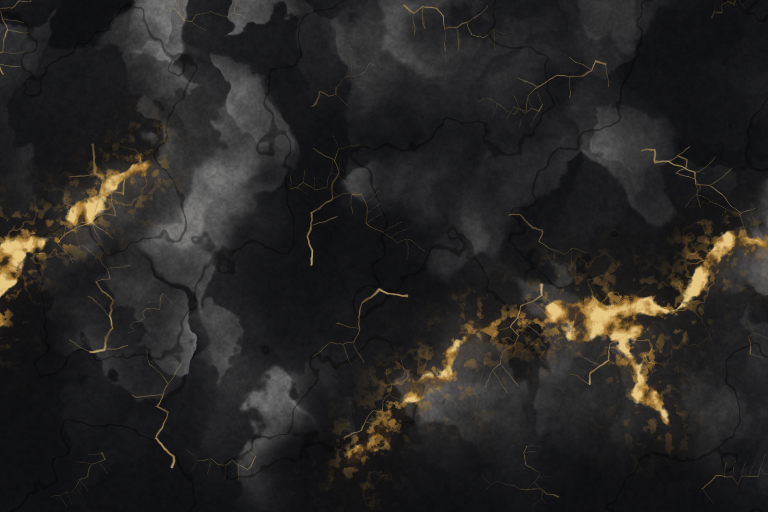
Give the GLSL for this texture, as a Shadertoy shader.

```glsl
// Black marble with torn slate washes, gold rivers and lightning-like cracks.
// Washes are soft-edged warped Voronoi cells; rivers are roughened tapering
// paths with crust and dust; cracks are random walks with side twigs.

const vec3 INK    = vec3(0.050, 0.052, 0.060);
const vec3 SLATE  = vec3(0.440, 0.437, 0.435);
const vec3 BRONZE = vec3(0.30, 0.20, 0.09);
const vec3 GOLD   = vec3(0.66, 0.49, 0.22);
const vec3 PALE   = vec3(0.90, 0.78, 0.51);
const vec2 WASH_SCALE = vec2(4.6, 3.4);
const ivec2 CRACK_GRID = ivec2(7, 4);
const int CRACK_STEPS = 11;
const float CRACK_STEP = 0.019;
const float HALO = 0.032;
const float GRAIN = 0.16;

// River knots: position and half width; a negative width starts a new path
const int KNOTS = 14;
const vec3 RIVER[KNOTS] = vec3[KNOTS](
    vec3(0.71, 0.11, -0.010), vec3(0.86, 0.24, 0.020), vec3(0.94, 0.34, 0.014),
    vec3(1.04, 0.36, 0.006), vec3(1.18, 0.38, 0.042), vec3(1.31, 0.37, 0.018),
    vec3(1.43, 0.52, 0.018), vec3(1.53, 0.51, 0.026),
    vec3(1.21, 0.38, -0.032), vec3(1.28, 0.18, 0.008),
    vec3(-0.02, 0.40, -0.050), vec3(0.05, 0.54, 0.024),
    vec3(0.16, 0.56, 0.011), vec3(0.25, 0.66, 0.016));

float hash(vec2 p) {
    vec3 q = fract(p.xyx * 0.1031);
    q += dot(q, q.yzx + 33.33);
    return fract((q.x + q.y) * q.z);
}
vec2 hash2(vec2 p) { return vec2(hash(p), hash(p + 17.3)); }
vec2 heading(float a) { return vec2(cos(a), sin(a)); }

float noise(vec2 p) {
    vec2 i = floor(p), f = fract(p);
    f = f * f * (3.0 - 2.0 * f);
    return mix(mix(hash(i), hash(i + vec2(1, 0)), f.x),
               mix(hash(i + vec2(0, 1)), hash(i + vec2(1, 1)), f.x), f.y);
}
float fbm(vec2 p) {
    float sum = 0.0, amp = 0.516;
    for (int i = 0; i < 5; i++) {
        sum += amp * noise(p);
        p = mat2(1.6, 1.2, -1.2, 1.6) * p + 7.1;
        amp *= 0.5;
    }
    return sum;
}
vec2 warp(vec2 p) { return vec2(fbm(p), fbm(p + 41.7)) - 0.5; }

// Distance to a segment and the position along it
vec2 segment(vec2 p, vec2 a, vec2 b) {
    float t = clamp(dot(p - a, b - a) / dot(b - a, b - a), 0.0, 1.0);
    return vec2(distance(p, mix(a, b, t)), t);
}
float line(float d, float halfWidth) {
    float soft = 0.8 / iResolution.y;
    return 1.0 - smoothstep(halfWidth - soft, halfWidth + soft, d);
}

// Angular patches, each with its own tone, gradient and edge sharpness
float washes(vec2 q, float sharpness) {
    float sum = 0.0, total = 0.0;
    for (int k = 0; k < 9; k++) {
        vec2 cell = floor(q) + vec2(k % 3 - 1, k / 3 - 1);
        vec2 r = cell + hash2(cell) - q;
        float tone = pow(hash(cell + 5.2), 2.0);
        tone *= clamp(0.7 + 0.9 * dot(r, heading(6.283 * hash(cell + 8.6))), 0.1, 1.4);
        float weight = exp(-sharpness * length(r));
        sum += weight * tone;
        total += weight;
    }
    return sum / total;
}

float cracks(vec2 p, float aspect) {
    float gold = 0.0;
    for (int i = 0; i < CRACK_GRID.x * CRACK_GRID.y; i++) {
        vec2 id = vec2(i % CRACK_GRID.x, i / CRACK_GRID.x);
        vec2 a = (id + hash2(id + 3.7)) / vec2(CRACK_GRID) * vec2(aspect, 1.0);
        if (distance(p, a) > 0.42) continue;
        float course = 6.283 * hash(id + 11.4), size = hash(id + 23.9);
        float stride = CRACK_STEP * mix(0.55, 1.5, size);
        float width = mix(0.0007, 0.0027, size * size);
        for (int j = 0; j < CRACK_STEPS; j++) {
            vec2 key = vec2(i, j) * 1.7 + 50.3;
            float turn = hash(key) - 0.5, taper = 1.0 - float(j) / float(CRACK_STEPS);
            vec2 b = a + stride * heading(course + 2.4 * turn);
            float shine = mix(0.4, 1.0, size) * mix(0.6, 1.0, taper);
            gold = max(gold, shine * line(segment(p, a, b).x, width * taper));
            if (hash(key + 9.1) > 0.65) {
                vec2 twig = a + 1.9 * stride * heading(course - 1.1 * sign(turn));
                gold = max(gold, 0.6 * shine * line(segment(p, a, twig).x, 0.4 * width));
            }
            a = b;
        }
    }
    return gold;
}

float riverDistance(vec2 p) {
    float d = 10.0;
    for (int i = 1; i < KNOTS; i++) {
        if (RIVER[i].z < 0.0) continue;
        vec2 s = segment(p, RIVER[i - 1].xy, RIVER[i].xy);
        d = min(d, s.x - mix(abs(RIVER[i - 1].z), RIVER[i].z, s.y));
    }
    return d;
}

void mainImage(out vec4 fragColor, in vec2 fragCoord) {
    vec2 p = fragCoord / iResolution.y;
    vec2 broad = warp(p * 4.0), fine = warp(p * 19.0);

    // Slate washes, strongest left of centre and fading to ink at the foot
    vec2 q = p * WASH_SCALE + 1.3 * broad + 0.28 * fine;
    float sharpness = mix(10.0, 60.0, smoothstep(0.3, 0.7, noise(p * 5.0 + 2.0)));
    float wash = 0.75 * washes(q, sharpness) + 0.42 * washes(q * 1.9 + 13.0, sharpness);
    float lit = 0.35 + 0.9 * exp(-pow(abs(p.x - 0.5) / 0.5, 2.0)) + 0.5 * smoothstep(1.3, 1.5, p.x);
    lit *= smoothstep(0.0, 0.3, p.y + 0.3 * broad.x) * smoothstep(0.25, 0.6, fbm(p * 3.0 + 4.0));
    wash *= lit * (0.45 + 1.3 * fbm(p * 11.0 + 6.0));
    vec3 color = mix(INK, SLATE, clamp(1.15 * wash + 0.03, 0.0, 1.0));
    color *= 1.0 - 0.35 * (1.0 - smoothstep(0.002, 0.012, abs(fbm(p * 4.5 + 30.0) - 0.5)));
    color *= 1.0 + GRAIN * (noise(p * 240.0) + noise(p * 110.0) - 1.0);

    // Gold rivers with broken crust, stray filaments and dust
    float river = riverDistance(p + 0.11 * broad + 0.05 * fine);
    float crust = fbm(p * 34.0 + 3.0 * broad);
    float body = 1.0 - smoothstep(-0.007, 0.005, river + 0.07 * (fbm(p * 22.0 + 8.0) - 0.44));
    body *= mix(0.3, 1.0, smoothstep(0.32, 0.5, crust));
    float halo = exp(-max(river, 0.0) / HALO);
    float thread = 1.0 - smoothstep(0.004, 0.016, abs(fbm(p * 9.0 + 20.0) - 0.5));
    float dust = smoothstep(0.54, 0.72, fbm(p * 62.0)) + 0.6 * thread;
    color += BRONZE * 0.35 * halo * fbm(p * 15.0 + 5.0);
    vec3 metal = mix(BRONZE, GOLD, smoothstep(0.32, 0.52, crust));
    metal = mix(metal, PALE, smoothstep(0.48, 0.66, crust));
    color = mix(color, GOLD, clamp(0.75 * halo * dust, 0.0, 1.0));
    color = mix(color, metal, body);

    // Thin branching cracks of uneven brightness
    float crack = cracks(p + 0.022 * fine + 0.03 * broad, iResolution.x / iResolution.y);
    float glint = noise(p * 32.0 + 15.0);
    color = mix(color, mix(GOLD, PALE, glint), crack * mix(0.45, 1.0, glint));

    fragColor = vec4(color, 1.0);
}
```
